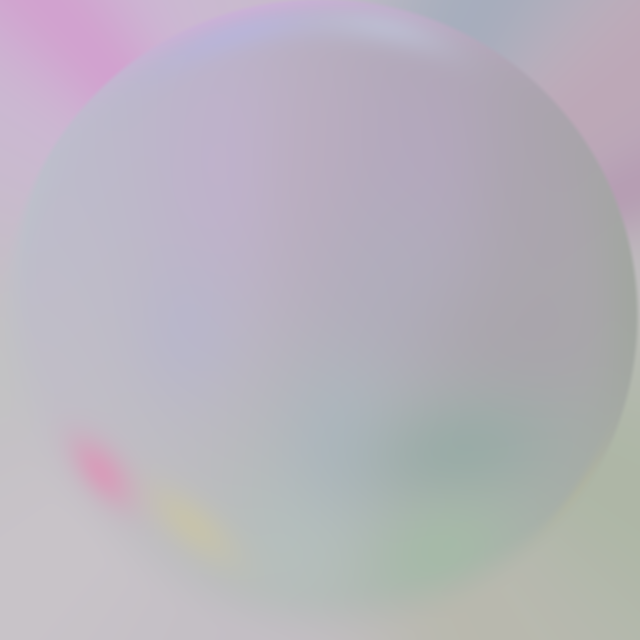
A WebGL 2 fragment shader for this background:

```glsl
#version 300 es
precision highp float;

uniform vec2 u_resolution;
out vec4 outColor;

// Sphere placement and edge softness
const vec2 SPHERE_CENTER = vec2(0.502, 0.507);
const float SPHERE_RADIUS = 0.497;
const float CRISP_EDGE = 0.016;
const float HAZY_EDGE = 0.15;
const vec2 HAZE_DIRECTION = vec2(-0.45, -0.89);

// Backdrop colours, fanned around the sphere
const vec3 MIST = vec3(0.765, 0.745, 0.77);
const vec3 ORCHID = vec3(0.82, 0.635, 0.81);
const vec3 LILAC = vec3(0.80, 0.72, 0.83);
const vec3 STEEL = vec3(0.65, 0.68, 0.74);
const vec3 ROSE = vec3(0.74, 0.66, 0.72);
const vec3 PLUM = vec3(0.71, 0.60, 0.70);
const vec3 SAGE = vec3(0.68, 0.715, 0.65);
const vec3 SAND = vec3(0.72, 0.72, 0.67);
const vec3 PEARL = vec3(0.785, 0.765, 0.785);
const vec3 SILVER = vec3(0.76, 0.76, 0.765);

// Sphere colours: four corners, then glows
const vec3 UPPER_LEFT = vec3(0.74, 0.73, 0.80);
const vec3 UPPER_RIGHT = vec3(0.67, 0.635, 0.68);
const vec3 LOWER_LEFT = vec3(0.76, 0.75, 0.77);
const vec3 LOWER_RIGHT = vec3(0.66, 0.69, 0.66);
const vec3 LAVENDER = vec3(0.755, 0.695, 0.805);
const vec3 MAUVE = vec3(0.71, 0.655, 0.75);
const vec3 DUSTY_PINK = vec3(0.74, 0.68, 0.75);
const vec3 PERIWINKLE = vec3(0.71, 0.71, 0.81);
const vec3 DUSK = vec3(0.69, 0.68, 0.74);
const vec3 TAUPE = vec3(0.66, 0.64, 0.67);
const vec3 AQUA = vec3(0.67, 0.715, 0.75);
const vec3 TEAL = vec3(0.58, 0.665, 0.645);
const vec3 MINT = vec3(0.64, 0.735, 0.65);
const vec3 PALE_MINT = vec3(0.71, 0.755, 0.74);
const vec3 PINK_SPOT = vec3(0.86, 0.59, 0.72);
const vec3 YELLOW_SPOT = vec3(0.79, 0.77, 0.65);

// Rim colours
const vec3 RIM_BLUE = vec3(0.72, 0.71, 0.86);
const vec3 RIM_ICE = vec3(0.74, 0.75, 0.83);
const vec3 RIM_VIOLET = vec3(0.80, 0.69, 0.85);
const vec3 RIM_CYAN = vec3(0.73, 0.77, 0.79);
const vec3 RIM_MOSS = vec3(0.62, 0.65, 0.61);
const vec3 RIM_GOLD = vec3(0.72, 0.72, 0.60);

float bell(float x, float width) {
    return exp(-x * x / (width * width));
}

// Soft wedge around a direction, in degrees
float wedge(float angle, float middle, float width) {
    return bell(mod(angle - middle + 180.0, 360.0) - 180.0, width);
}

// Soft tilted ellipse
float glow(vec2 p, vec2 center, vec2 size, float tilt) {
    float a = radians(tilt);
    vec2 d = p - center;
    d = vec2(dot(d, vec2(cos(a), sin(a))), dot(d, vec2(-sin(a), cos(a)))) / size;
    return exp(-dot(d, d));
}

vec3 backdrop(float angle) {
    vec3 c = MIST;
    c = mix(c, LILAC, wedge(angle, 130.0, 38.0));
    c = mix(c, ORCHID, wedge(angle, 131.0, 9.0));
    c = mix(c, STEEL, wedge(angle, 62.0, 19.0));
    c = mix(c, ROSE, wedge(angle, 38.0, 14.0));
    c = mix(c, PLUM, 0.9 * wedge(angle, 22.0, 9.0));
    c = mix(c, SAGE, wedge(angle, 330.0, 32.0));
    c = mix(c, SAND, 0.8 * wedge(angle, 295.0, 18.0));
    c = mix(c, SILVER, wedge(angle, 190.0, 18.0));
    return mix(c, PEARL, wedge(angle, 222.0, 20.0));
}

vec3 sphereBody(vec2 p) {
    vec2 s = smoothstep(0.05, 0.95, p);
    vec3 c = mix(mix(LOWER_LEFT, LOWER_RIGHT, s.x), mix(UPPER_LEFT, UPPER_RIGHT, s.x), s.y);
    c = mix(c, LAVENDER, 0.8 * glow(p, vec2(0.36, 0.74), vec2(0.13, 0.25), 0.0));
    c = mix(c, DUSTY_PINK, 0.65 * glow(p, vec2(0.50, 0.72), vec2(0.10, 0.24), 0.0));
    c = mix(c, MAUVE, 0.8 * glow(p, vec2(0.67, 0.73), vec2(0.15, 0.21), 0.0));
    c = mix(c, DUSK, 0.7 * glow(p, vec2(0.62, 0.55), vec2(0.14, 0.16), 0.0));
    c = mix(c, TAUPE, 0.5 * glow(p, vec2(0.83, 0.68), vec2(0.11, 0.26), 0.0));
    c = mix(c, PERIWINKLE, 0.5 * glow(p, vec2(0.29, 0.48), vec2(0.08, 0.11), 0.0));
    c = mix(c, TAUPE, 0.6 * glow(p, vec2(0.82, 0.47), vec2(0.17, 0.10), 0.0));
    c = mix(c, PALE_MINT, 0.75 * glow(p, vec2(0.47, 0.16), vec2(0.13, 0.14), 0.0));
    c = mix(c, AQUA, 0.7 * glow(p, vec2(0.53, 0.32), vec2(0.10, 0.13), 0.0));
    c = mix(c, TEAL, 0.75 * glow(p, vec2(0.72, 0.295), vec2(0.15, 0.09), 10.0));
    c = mix(c, MINT, 0.75 * glow(p, vec2(0.69, 0.14), vec2(0.12, 0.08), 20.0));
    c = mix(c, YELLOW_SPOT, 0.75 * glow(p, vec2(0.30, 0.18), vec2(0.085, 0.036), -40.0));
    return mix(c, PINK_SPOT, 0.82 * glow(p, vec2(0.157, 0.263), vec2(0.064, 0.036), -50.0));
}

vec3 addRim(vec3 c, float r, float angle) {
    c = mix(c, RIM_BLUE, 0.8 * bell(r - 0.93, 0.06) * wedge(angle, 106.0, 18.0));
    c = mix(c, RIM_ICE, 0.8 * bell(r - 0.93, 0.06) * wedge(angle, 78.0, 14.0));
    c = mix(c, RIM_VIOLET, 0.9 * bell(r - 1.0, 0.045) * wedge(angle, 104.0, 34.0));
    c = mix(c, RIM_CYAN, 0.6 * bell(r - 1.0, 0.06) * wedge(angle, 165.0, 25.0));
    c = mix(c, RIM_MOSS, 0.7 * bell(r - 1.0, 0.11) * wedge(angle, 2.0, 28.0));
    return mix(c, RIM_GOLD, 0.5 * bell(r - 0.985, 0.022) * wedge(angle, 325.0, 11.0));
}

void main() {
    vec2 p = gl_FragCoord.xy / u_resolution;
    vec2 q = p - SPHERE_CENTER;
    float r = length(q) / SPHERE_RADIUS;
    float angle = degrees(atan(q.y, q.x + 1e-6));

    // The edge dissolves towards the lower left
    float haze = smoothstep(-0.1, 0.8, dot(q / max(length(q), 1e-4), HAZE_DIRECTION));
    float softness = mix(CRISP_EDGE, HAZY_EDGE, haze);
    float inside = 1.0 - smoothstep(1.0 - softness, 1.0 + 0.3 * softness, r);

    vec3 sphere = addRim(sphereBody(p), r, angle);
    outColor = vec4(mix(backdrop(angle), sphere, inside), 1.0);
}
```
